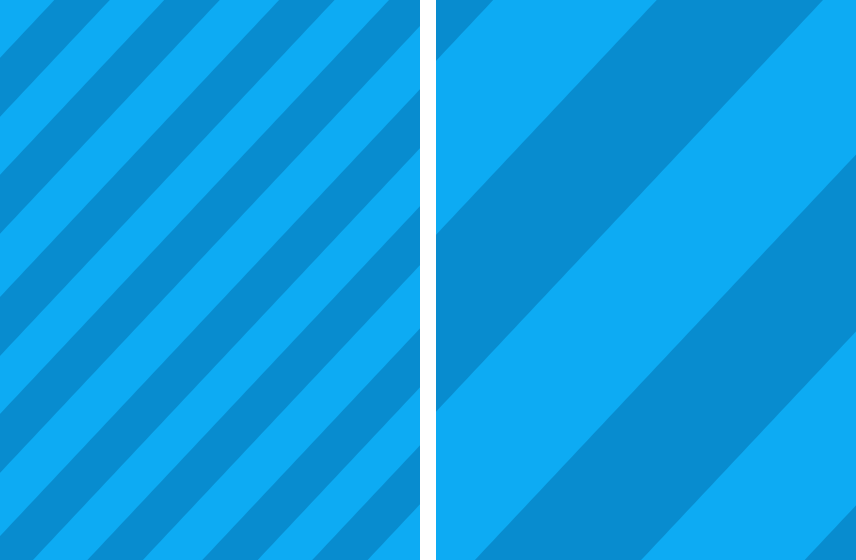
Left, the full canvas; right, a detail of the centre.
A WebGL 2 fragment shader for this pattern:

```glsl
#version 300 es
precision highp float;
// Diagonal two-tone blue stripes rising to the right.
// Position across the stripes is a slanted coordinate; each repeat holds two
// dark bands, separated by a narrower and a wider light gap.

uniform vec2 u_resolution;
out vec4 fragColor;

// Lengths are in canvas heights, measured along the top edge from the left.
const vec3 LIGHT_BLUE = vec3(0.051, 0.671, 0.953);
const vec3 DARK_BLUE = vec3(0.031, 0.549, 0.812);
const vec2 ACROSS = vec2(1.0, 0.94);      // direction across the stripes
const float PERIOD = 0.4014;              // one pair of dark bands
const float START = 0.097;                // left edge of the first dark band
const float BAND_WIDTH = 0.099;
const float SECOND_BAND_OFFSET = 0.1963;  // from first band edge to second

// Signed distance along the slanted axis to a band repeated every PERIOD.
float repeatedBand(float position, float leftEdge) {
    float center = leftEdge + 0.5 * BAND_WIDTH;
    float local = mod(position - center + 0.5 * PERIOD, PERIOD) - 0.5 * PERIOD;
    return abs(local) - 0.5 * BAND_WIDTH;
}

void main() {
    // Canvas coordinates, with y turned downward from the top edge
    vec2 point = gl_FragCoord.xy / u_resolution.y;
    float position = dot(vec2(point.x, 1.0 - point.y), ACROSS);

    // Nearest of the two dark bands in the repeat
    float bandDistance = min(repeatedBand(position, START),
                             repeatedBand(position, START + SECOND_BAND_OFFSET));

    // Edge smoothing over one pixel
    float pixelSpan = length(ACROSS) / u_resolution.y;
    float darkCoverage = clamp(0.5 - bandDistance / pixelSpan, 0.0, 1.0);

    fragColor = vec4(mix(LIGHT_BLUE, DARK_BLUE, darkCoverage), 1.0);
}
```
